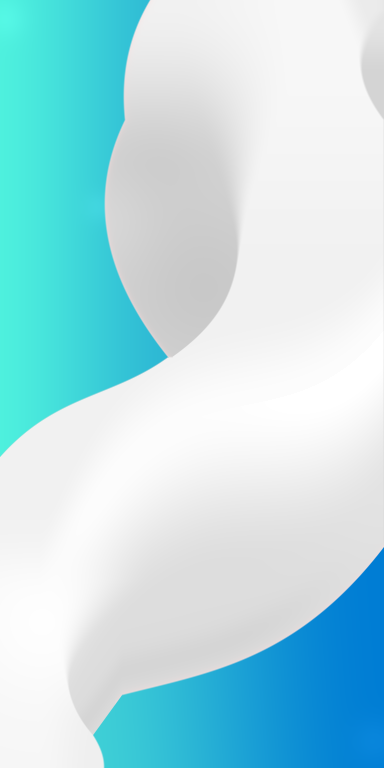
This background is drawn by a WebGL 2 fragment shader. Its source:

```glsl
#version 300 es
precision highp float;

uniform vec2 u_resolution;
out vec4 fragColor;

const vec3 MINT = vec3(0.31, 0.95, 0.87);
const vec3 TEAL = vec3(0.17, 0.71, 0.83);
const vec3 AQUA = vec3(0.25, 0.82, 0.84);
const vec3 BLUE = vec3(0.0, 0.49, 0.83);
const vec3 PINK = vec3(1.0, 0.86, 0.86);

// Cubic through four values spaced evenly from a to b, held flat outside
float curve(float v, float a, float b, vec4 k) {
    float s = 3.0 * clamp((v - a) / (b - a), 0.0, 1.0);
    vec4 w = vec4(-(s - 1.0) * (s - 2.0) * (s - 3.0) / 6.0,
                  s * (s - 2.0) * (s - 3.0) / 2.0,
                  -s * (s - 1.0) * (s - 3.0) / 2.0,
                  s * (s - 1.0) * (s - 2.0) / 6.0);
    return dot(w, k);
}

// Coverage of the positive side of an edge
float cover(float d, float softness) {
    return smoothstep(-softness, softness, d);
}

float glow(vec2 p, vec2 center, float radius) {
    vec2 q = (p - center) / radius;
    return exp(-dot(q, q));
}

vec3 backdrop(vec2 p) {
    vec3 upper = mix(MINT, TEAL, smoothstep(-0.06, 0.5, p.x));
    vec3 lower = mix(AQUA, BLUE, smoothstep(0.16, 1.02, p.x + 0.08 * (p.y - 0.2)));
    vec3 color = mix(lower, upper, smoothstep(0.6, 0.8, p.y));
    float haze = glow(p, vec2(0.26, 1.46), 0.04) + glow(p, vec2(0.98, 0.07), 0.06)
               + glow(p, vec2(0.02, 1.95), 0.05);
    return color + 0.03 * haze;
}

// Shaded inner side of the upper twist
float backShade(vec2 p) {
    float shade = mix(0.83, 0.945, smoothstep(1.55, 2.0, p.y));
    shade -= 0.045 * glow(p, vec2(0.53, 1.25), 0.22);
    shade -= 0.025 * glow(p, vec2(0.4, 1.6), 0.15);
    return shade + 0.02 * glow(p, vec2(0.28, 1.42), 0.12);
}

// Broad front sweep, brightest along its ridge
float frontShade(vec2 p) {
    float ridge = curve(p.x, 0.104, 1.0, vec4(0.385, 0.854, 0.958, 1.14));
    float d = p.y - ridge;
    float above = mix(0.99, 0.945, smoothstep(0.0, 0.22, d));
    above += 0.025 * smoothstep(1.25, 1.9, p.y);
    float below = mix(0.99, 0.865, smoothstep(0.0, 0.42, -d));
    below += 0.025 * smoothstep(0.5, 1.0, p.x) * smoothstep(0.35, 0.75, p.y);
    return d > 0.0 ? above : below;
}

// Opening at the upper right
float pocketShade(vec2 p, float shade) {
    float slope = p.x - 0.87 - 0.4 * (2.0 - p.y);
    shade -= 0.05 * smoothstep(0.0, 0.08, slope) * smoothstep(1.75, 1.9, p.y);
    float rim = curve(p.y, 1.974, 1.6875, vec4(1.0, 0.945, 0.948, 1.0));
    float grey = mix(0.89, 0.83, smoothstep(1.94, 1.8, p.y));
    return mix(shade, grey, cover(p.x - rim, mix(0.004, 0.02, smoothstep(1.8, 1.95, p.y))));
}

void main() {
    vec2 p = gl_FragCoord.xy / u_resolution * vec2(1.0, 2.0);
    float soft = max(0.003, 1.0 / u_resolution.x);

    // Outer edges
    float leftEdge = p.y > 1.6875
        ? curve(p.y, 2.0, 1.6875, vec4(0.391, 0.344, 0.324, 0.3255))
        : curve(p.y, 1.6875, 1.07, vec4(0.3255, 0.273, 0.3125, 0.4375));
    float topEdge = curve(p.x, 0.0, 0.4375, vec4(0.81, 0.927, 0.992, 1.07));
    float lowEdge = curve(p.x, 0.318, 1.0, vec4(0.19, 0.25, 0.357, 0.5755))
                  - 1.38 * max(0.318 - p.x, 0.0);

    // Inner folds, dissolving toward their upper ends
    float foldEdge = curve(p.y, 1.07, 1.531, vec4(0.448, 0.589, 0.622, 0.622));
    float foldSoft = mix(soft, 0.17, smoothstep(1.3, 1.95, p.y));
    float tubeEdge = p.y < 0.086
        ? curve(p.y, 0.0, 0.086, vec4(0.271, 0.268, 0.258, 0.242))
        : curve(p.y, 0.086, 0.49, vec4(0.242, 0.177, 0.198, 0.273));
    float tubeSoft = mix(soft, 0.13, smoothstep(0.2, 0.55, p.y));

    float front = max(cover(topEdge - p.y, soft), cover(p.x - foldEdge, foldSoft));
    float back = cover(p.x - leftEdge, soft);
    float aboveLow = cover(p.y - lowEdge, soft);
    float tube = cover(tubeEdge - p.x, tubeSoft) * (1.0 - smoothstep(0.4, 0.7, p.y));

    // Surface tones
    float sweep = pocketShade(p, frontShade(p));
    float crease = p.y - lowEdge - 0.06;
    sweep -= 0.03 * exp(-pow(crease / 0.05, 2.0)) * smoothstep(0.95, 0.6, p.x);
    float tubeTone = 0.965 + 0.03 * glow(p, vec2(0.11, 0.38), 0.2)
                   - 0.03 * smoothstep(0.1, 0.25, p.x) * smoothstep(0.3, 0.1, p.y);

    // Layers from back to front
    vec3 color = backdrop(p);
    vec3 ribbon = vec3(mix(backShade(p), sweep, front));
    float rim = exp(-abs(p.x - leftEdge) / 0.006) * (1.0 - front)
              + exp(-abs(p.y - lowEdge) / 0.006) * step(0.3, p.x);
    ribbon = mix(ribbon, PINK, 0.5 * min(rim, 1.0));
    color = mix(color, ribbon, max(front, back) * aboveLow);
    color = mix(color, vec3(tubeTone), tube);
    fragColor = vec4(color, 1.0);
}
```
